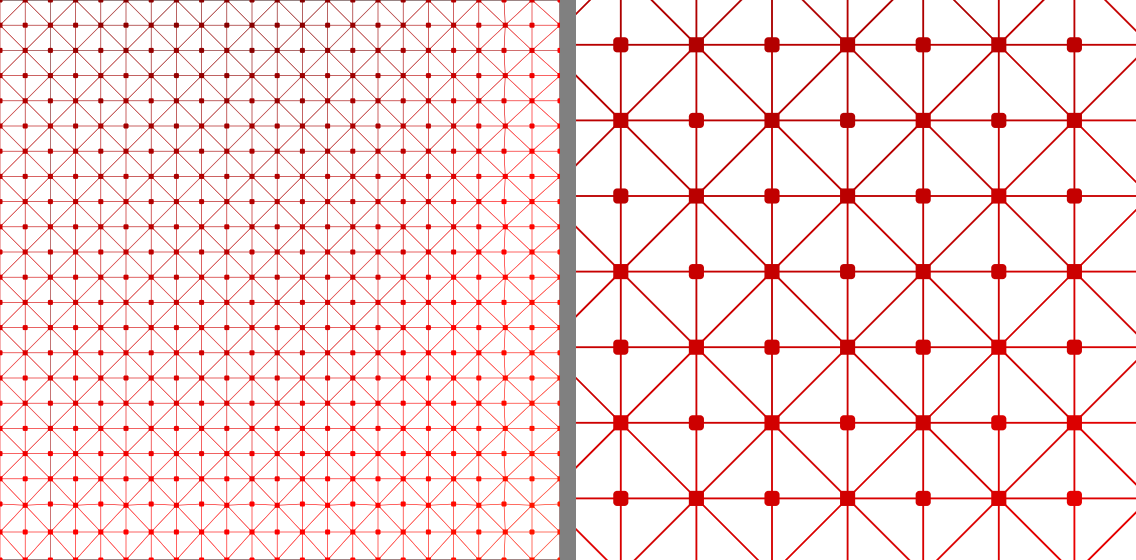
Left, the full canvas; right, a detail of the centre.
A WebGL 2 fragment shader for this pattern:

```glsl
#version 300 es
precision highp float;
// Triangulated square lattice in shaded reds, with node markers and one uneven row and column.

uniform vec2 u_resolution;
out vec4 fragColor;

const float CELL = 0.045;        // regular lattice spacing
const float LAST_CELL = 0.05;    // spacing of the last two cells
const float SEAM = 20.0;         // index where the spacing changes
const float CELLS = 22.0;
const float SEAM_SHIFT = 0.0023;
const float LINE_WIDTH = 0.0011;
const float NODE_HALF = 0.0045;
const vec3 PAPER = vec3(1.0);
const vec3 GREY = vec3(0.32, 0.25, 0.25);

float hash(vec2 p) {
    return fract(sin(dot(p, vec2(127.1, 311.7))) * 43758.5453);
}

// Hub nodes carry the diagonals and alternate like a checkerboard.
float isHub(vec2 id) {
    return mod(id.x + id.y, 2.0);
}

vec2 cellIndex(vec2 p) {
    float seamPos = SEAM * CELL;
    vec2 regular = floor(p / CELL);
    vec2 wide = SEAM + floor((p - seamPos) / LAST_CELL);
    return clamp(mix(regular, wide, step(seamPos, p)), 0.0, CELLS - 1.0);
}

vec2 nodePosition(vec2 id) {
    vec2 pos = id * CELL + max(id - SEAM, 0.0) * (LAST_CELL - CELL);
    vec2 onSeam = 1.0 - step(0.5, abs(id - SEAM));
    return pos + onSeam * isHub(id) * SEAM_SHIFT;
}

// Dark red at the top centre, through red, to orange at the lower right.
vec3 redShade(vec2 p, float jitter) {
    float dx = p.x - 0.45;
    float side = dx > 0.0 ? 1.4 : 0.6 * (1.0 - p.y);
    float tone = 0.52 + 0.5 * p.y + side * dx * dx + 0.05 * (jitter - 0.5);
    return vec3(min(tone, 1.0), 0.25 * max(tone - 1.0, 0.0), 0.0);
}

float segmentDistance(vec2 p, vec2 a, vec2 b) {
    vec2 ab = b - a;
    float t = clamp(dot(p - a, ab) / dot(ab, ab), 0.0, 1.0);
    return length(p - a - ab * t);
}

float roundedBox(vec2 p, float halfSize, float radius) {
    vec2 q = abs(p) - halfSize + radius;
    return length(max(q, 0.0)) + min(max(q.x, q.y), 0.0) - radius;
}

// Share of a pixel-wide window covered by a thin line.
float lineCoverage(float dist, float width, float px) {
    float h = 0.5 * width;
    return max(min(h, dist + 0.5 * px) - max(-h, dist - 0.5 * px), 0.0) / px;
}

vec3 drawEdge(vec3 base, vec2 p, vec2 idA, vec2 idB, float px) {
    vec2 a = nodePosition(idA);
    vec2 b = nodePosition(idB);
    vec3 ink = redShade(0.5 * (a + b), hash(idA + idB));

    // Greyed second row and column, and the outer frame
    vec2 along = 1.0 - step(0.5, abs(idA - idB));
    vec2 second = 1.0 - step(0.5, abs(idA - 2.0));
    vec2 border = max(step(CELLS - 0.5, idA), vec2(0.0, 1.0 - step(0.5, idA.y)));
    float frame = max(along.x * border.x, along.y * border.y);
    float dull = max(along.x * second.x, along.y * second.y * 0.7);
    ink = mix(ink, GREY, max(0.45 * dull, 0.9 * frame));

    float width = LINE_WIDTH * (1.0 + frame);
    return mix(base, ink, lineCoverage(segmentDistance(p, a, b), width, px));
}

vec3 drawNode(vec3 base, vec2 p, vec2 id, float px) {
    vec2 center = nodePosition(id);
    float radius = mix(0.0023, 0.0008, isHub(id));
    float dist = roundedBox(p - center, NODE_HALF, radius);
    float cover = clamp(0.5 - dist / px, 0.0, 1.0);
    return mix(base, redShade(center, hash(2.0 * id)), cover);
}

void main() {
    vec2 p = gl_FragCoord.xy / u_resolution;
    p.y = 1.0 - p.y; // rows count from the top
    float px = 1.0 / min(u_resolution.x, u_resolution.y);

    vec2 id = cellIndex(p);
    vec2 right = id + vec2(1.0, 0.0);
    vec2 below = id + vec2(0.0, 1.0);
    vec2 far = id + 1.0;

    // Cell sides and the diagonal joining its two hubs
    vec3 color = PAPER;
    color = drawEdge(color, p, id, right, px);
    color = drawEdge(color, p, id, below, px);
    color = drawEdge(color, p, right, far, px);
    color = drawEdge(color, p, below, far, px);
    bool hub = isHub(id) > 0.5;
    color = drawEdge(color, p, hub ? id : right, hub ? far : below, px);

    // Corner markers
    for (int k = 0; k < 4; k++) {
        color = drawNode(color, p, id + vec2(k % 2, k / 2), px);
    }
    fragColor = vec4(color, 1.0);
}
```
